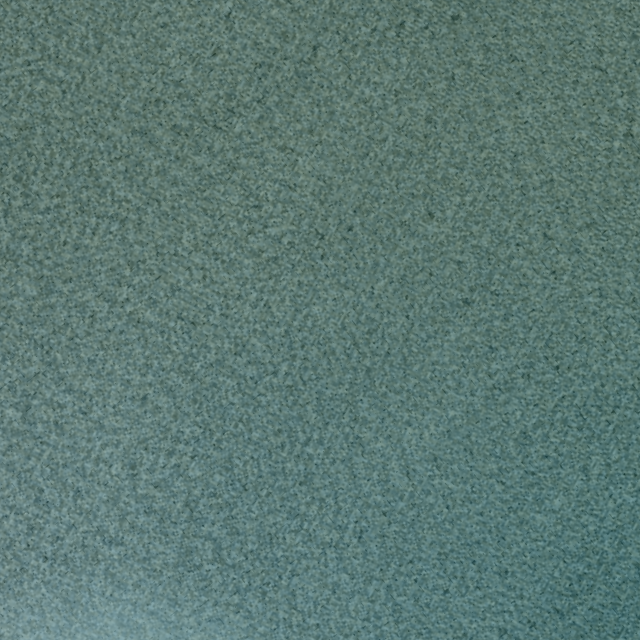
Give the GLSL for this texture, as a Shadertoy shader.

```glsl
// Fine-grained teal surface, like felt or plaster under soft uneven light.
// A four-corner colour wash carries broad mottling and a pale lower-left glow;
// dense value-noise grain with dark specks and a slight hue shift lies on top.

#define GRAIN_SCALE 285.0
#define GRAIN_CONTRAST 0.30
#define SPECK_DEPTH 0.13
#define HUE_SHIFT 0.035
#define MOTTLE_SCALE 5.0
#define MOTTLE_DEPTH 0.045
#define GLOW_STRENGTH 0.07
#define TOP_LEFT vec3(0.365, 0.462, 0.430)
#define TOP_RIGHT vec3(0.342, 0.448, 0.412)
#define LOW_LEFT vec3(0.420, 0.530, 0.530)
#define LOW_RIGHT vec3(0.295, 0.445, 0.440)

float hash(vec2 p) {
    return fract(sin(dot(p, vec2(127.1, 311.7))) * 43758.5453);
}

float valueNoise(vec2 p) {
    vec2 cell = floor(p);
    vec2 f = fract(p);
    f = f * f * (3.0 - 2.0 * f);
    float low = mix(hash(cell), hash(cell + vec2(1.0, 0.0)), f.x);
    float high = mix(hash(cell + vec2(0.0, 1.0)), hash(cell + vec2(1.0, 1.0)), f.x);
    return mix(low, high, f.y);
}

vec2 turn(vec2 p, float angle) {
    float c = cos(angle), s = sin(angle);
    return vec2(c * p.x - s * p.y, s * p.x + c * p.y);
}

// Layered noise for the broad, cloudy variation, centred on zero
float mottle(vec2 p) {
    float sum = 0.0, weight = 0.5;
    for (int i = 0; i < 4; i++) {
        sum += weight * (valueNoise(p) - 0.5);
        p = turn(p, 0.6) * 2.03 + 17.3;
        weight *= 0.5;
    }
    return sum;
}

// Round grain on the left, slightly flattened grain on the lower right
float grain(vec2 uv) {
    vec2 p = uv * GRAIN_SCALE;
    float fine = valueNoise(turn(p, 0.5));
    float coarse = valueNoise(turn(p, 1.1) * 0.62 + 41.0);
    float flattened = valueNoise(turn(p, 0.08) * vec2(0.5, 0.95) + 83.0);
    float side = smoothstep(0.3, 1.0, uv.x + 0.3 * (0.5 - uv.y));
    return 0.62 * fine + 0.38 * mix(coarse, flattened, side) - 0.5;
}

void mainImage(out vec4 fragColor, in vec2 fragCoord) {
    vec2 uv = fragCoord / iResolution.xy;

    // Broad colour wash
    vec3 color = mix(mix(LOW_LEFT, LOW_RIGHT, uv.x),
                     mix(TOP_LEFT, TOP_RIGHT, uv.x), smoothstep(0.0, 0.85, uv.y));

    // Cloudy mottling, drawn out a little in the vertical
    float cloud = mottle(uv * MOTTLE_SCALE * vec2(1.3, 0.8) + 3.7);
    color += MOTTLE_DEPTH * cloud * vec3(1.0, 0.9, 0.85);

    // Pale ragged glow along the lower left edge
    float ragged = mottle(uv * 11.0 + 29.0);
    float reach = length((uv - vec2(0.19, -0.03)) * vec2(0.5, 1.0));
    float glow = 1.0 - smoothstep(0.02, 0.16, reach + 0.07 * ragged);
    color += GLOW_STRENGTH * glow * vec3(0.9, 1.0, 1.1);

    // Fine grain, weaker inside the glow
    float strength = 1.0 - 0.35 * glow;
    color += GRAIN_CONTRAST * strength * grain(uv);

    // Scattered dark specks
    float speck = valueNoise(turn(uv * GRAIN_SCALE * 0.8, 0.9) + 131.0);
    color -= SPECK_DEPTH * strength * smoothstep(0.72, 1.0, speck);
    color += 0.008;

    // Slight warm to blue variation between grains
    float hue = valueNoise(turn(uv * GRAIN_SCALE * 0.55, 0.35) + 211.0) - 0.5;
    color += HUE_SHIFT * hue * vec3(-0.8, -0.1, 1.0);

    fragColor = vec4(clamp(color, 0.0, 1.0), 1.0);
}
```
